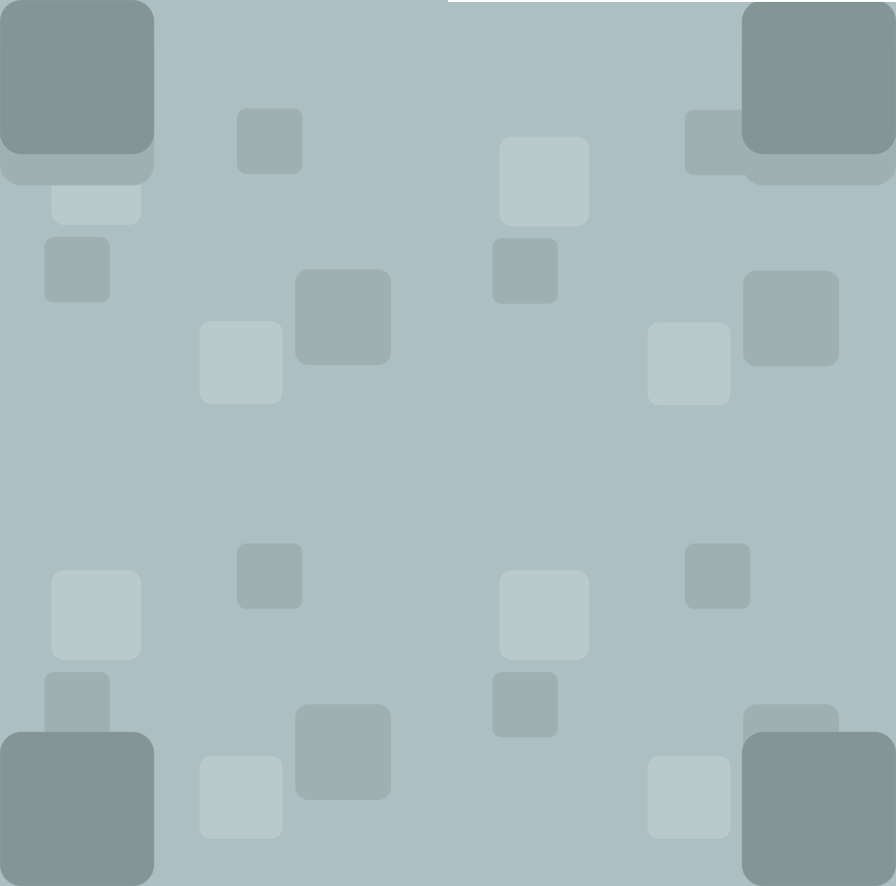
Reproduce this pattern procedurally as a WebGL 1 fragment shader.

```glsl
precision highp float;
// Pale teal wall of scattered rounded squares, two repeats each way, with a dark block in each corner.

uniform vec2 u_resolution;

const vec3 TEAL = vec3(0.673, 0.750, 0.760);
const vec3 LIGHT = vec3(0.730, 0.793, 0.796);
const vec3 SHADE = vec3(0.627, 0.690, 0.690);
const vec3 DARK = vec3(0.522, 0.582, 0.582);

// Coverage of a rounded square; the corner radius follows its size.
float roundedSquare(vec2 p, float halfSize, float soft) {
  float radius = 0.28 * halfSize;
  vec2 q = abs(p) - halfSize + radius;
  float d = length(max(q, 0.0)) + min(max(q.x, q.y), 0.0) - radius;
  return 1.0 - smoothstep(-soft, soft, d);
}

void main() {
  // One unit is the width of a repeat; y runs down from the top edge.
  float unit = 2.0 / u_resolution.x;
  vec2 size = u_resolution * unit;
  vec2 p = vec2(gl_FragCoord.x, u_resolution.y - gl_FragCoord.y) * unit;
  float soft = 0.8 * unit;

  // The upper right repeat sits slightly low.
  float upperRight = step(1.0, p.x) * step(p.y, 0.95);
  vec2 tile = mod(p - vec2(0.0, 0.003 * upperRight), vec2(1.0, 0.971));

  // Small squares inside each repeat
  float light = max(
    roundedSquare(tile - vec2(0.215, 0.402), 0.100, soft),
    roundedSquare(tile - vec2(0.538, 0.809), 0.0925, soft));
  float shade = max(
    roundedSquare(tile - vec2(0.602, 0.315), 0.073, soft),
    roundedSquare(tile - vec2(0.172, 0.602), 0.073, soft));
  shade = max(shade, roundedSquare(tile - vec2(0.766, 0.708), 0.107, soft));

  vec3 color = mix(TEAL, LIGHT, light);
  color = mix(color, SHADE, shade);

  // Corner blocks, mirrored about the centre, each over a dropped shadow
  vec2 inset = 0.5 * size - 0.172;
  vec2 fromCentre = p - 0.5 * size;
  vec2 block = abs(fromCentre) - inset;
  vec2 shadow = vec2(block.x, p.y - 0.172 - 0.07);
  color = mix(color, SHADE, roundedSquare(shadow, 0.172, soft));
  color = mix(color, DARK, roundedSquare(block, 0.172, soft));

  // Thin white gap above the right-hand column
  float gap = step(1.0, p.x) * (1.0 - smoothstep(0.003, 0.005, p.y));
  color = mix(color, vec3(1.0), gap);

  gl_FragColor = vec4(color, 1.0);
}
```
